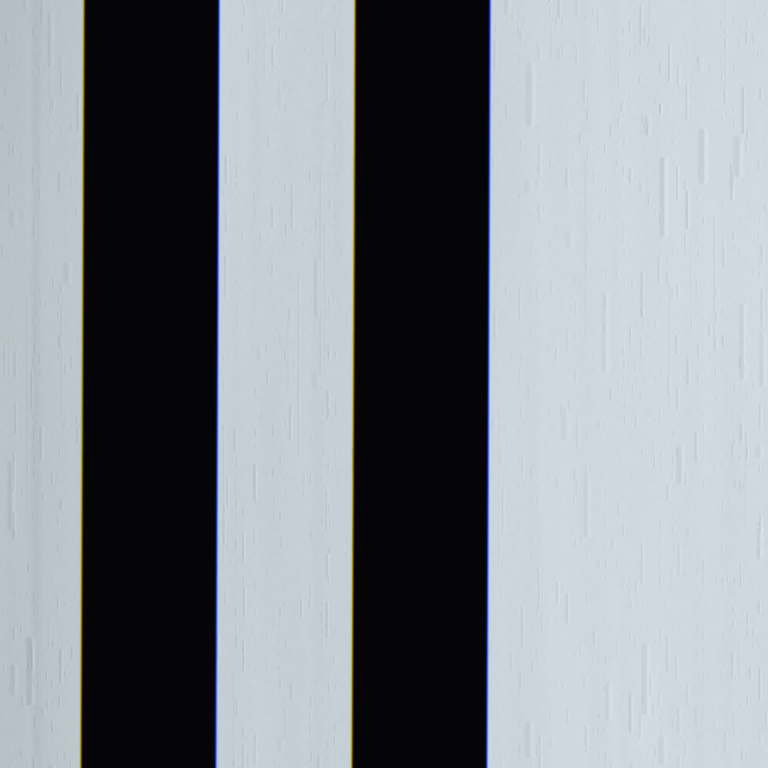
Write a WebGL 2 fragment shader that draws this pattern.

```glsl
#version 300 es
precision highp float;
// Two black vertical bars on pale, finely scratched paper with colour-fringed edges.

uniform vec2 u_resolution;
out vec4 fragColor;

const vec3 PAPER_LEFT = vec3(0.715, 0.755, 0.775);
const vec3 PAPER_MID = vec3(0.775, 0.812, 0.838);
const vec3 PAPER_RIGHT = vec3(0.815, 0.848, 0.875);
const vec3 INK = vec3(0.018, 0.017, 0.027);

const int BAR_COUNT = 2;
const float BAR_START = 0.1055;
const float BAR_PERIOD = 0.3529;
const float BAR_WIDTH = 0.1758;
const float BAR_LEAN = 0.0042;
const float EDGE_BLUR = 0.0024;
const vec3 CHANNEL_SHIFT = vec3(0.0005, 0.0, -0.0017);

float hash(vec2 p, float seed) {
    vec3 q = fract(vec3(p.xyx + seed) * vec3(0.1031, 0.1030, 0.0973));
    q += dot(q, q.yzx + 33.33);
    return fract((q.x + q.y) * q.z);
}

float valueNoise(vec2 p, float seed) {
    vec2 cell = floor(p);
    vec2 f = fract(p);
    f = f * f * (3.0 - 2.0 * f);
    float low = mix(hash(cell, seed), hash(cell + vec2(1, 0), seed), f.x);
    float high = mix(hash(cell + vec2(0, 1), seed), hash(cell + vec2(1, 1), seed), f.x);
    return mix(low, high, f.y);
}

// Distance to an upright capsule centred on the origin.
float capsule(vec2 p, float halfLength, float radius) {
    p.y -= clamp(p.y, -halfLength, halfLength);
    return length(p) - radius;
}

float coverage(float d, float softness) {
    return 1.0 - smoothstep(-softness, softness, d);
}

// One grid of upright dents: a dark core with a pale rim on its right.
float scratches(vec2 p, vec2 cellSize, float radius, float density, float seed, float pixel) {
    vec2 grid = p / cellSize;
    float column = floor(grid.x);
    grid.y += 7.0 * hash(vec2(column, 3.0), seed);
    vec2 id = floor(grid);
    float crowding = density * 2.0 * hash(vec2(column, 11.0), seed + 5.0);
    float present = step(hash(id, seed + 1.0), crowding);

    vec2 local = (fract(grid) - 0.5) * cellSize;
    local.x -= (hash(id, seed + 2.0) - 0.5) * max(cellSize.x - 5.0 * radius, 0.0);
    float size = hash(id, seed + 3.0);
    float halfLength = cellSize.y * mix(0.05, 0.42, size * size);
    float thickness = radius * mix(0.6, 1.2, hash(id, seed + 4.0));
    float softness = max(0.5 * radius, 0.7 * pixel);
    float core = coverage(capsule(local, halfLength, thickness), softness);
    float rim = coverage(capsule(local - vec2(1.5 * radius, 0.0), halfLength, thickness), softness);
    return present * mix(0.5, 1.0, size) * (0.6 * rim * (1.0 - core) - core);
}

vec3 paper(vec2 p, float pixel) {
    vec3 color = mix(PAPER_LEFT, PAPER_MID, smoothstep(-0.02, 0.3, p.x));
    color = mix(color, PAPER_RIGHT, smoothstep(0.4, 0.85, p.x));

    // Uneven light and soft vertical grain.
    color += 0.018 * (valueNoise(p * vec2(4.0, 3.0), 17.0) - 0.5);
    color += 0.014 * (valueNoise(p * vec2(75.0, 2.5), 23.0) - 0.5);
    color += 0.012 * (valueNoise(p * vec2(330.0, 180.0), 31.0) - 0.5);
    color -= 0.025 * exp(-pow((p.x - 0.047) / 0.006, 2.0));

    // Short flecks, drawn-out dents and long hairlines.
    float relief = 0.045 * scratches(p, vec2(0.008, 0.018), 0.0011, 0.22, 41.0, pixel);
    relief += 0.05 * scratches(p, vec2(0.012, 0.07), 0.0016, 0.24, 53.0, pixel);
    relief += 0.045 * scratches(p, vec2(0.025, 0.12), 0.0034, 0.13, 67.0, pixel);
    relief += 0.03 * scratches(p, vec2(0.014, 0.38), 0.0011, 0.28, 79.0, pixel);
    float patchiness = mix(0.5, 1.15, valueNoise(p * vec2(12.0, 5.0), 97.0));
    return color + relief * patchiness;
}

// Ink coverage of all bars at horizontal position x.
float bars(float x, float blur) {
    float ink = 0.0;
    for (int i = 0; i < BAR_COUNT; i++) {
        float center = BAR_START + 0.5 * BAR_WIDTH + float(i) * BAR_PERIOD;
        ink = max(ink, coverage(abs(x - center) - 0.5 * BAR_WIDTH, blur));
    }
    return ink;
}

void main() {
    vec2 p = gl_FragCoord.xy / u_resolution;
    float pixel = 1.0 / min(u_resolution.x, u_resolution.y);

    // Each colour channel is displaced slightly to fringe the edges.
    vec3 x = vec3(p.x - BAR_LEAN * p.y) - CHANNEL_SHIFT;
    float blur = max(EDGE_BLUR, pixel);
    vec3 ink = vec3(bars(x.r, blur), bars(x.g, blur), bars(x.b, blur));
    fragColor = vec4(mix(paper(p, pixel), INK, ink), 1.0);
}
```
